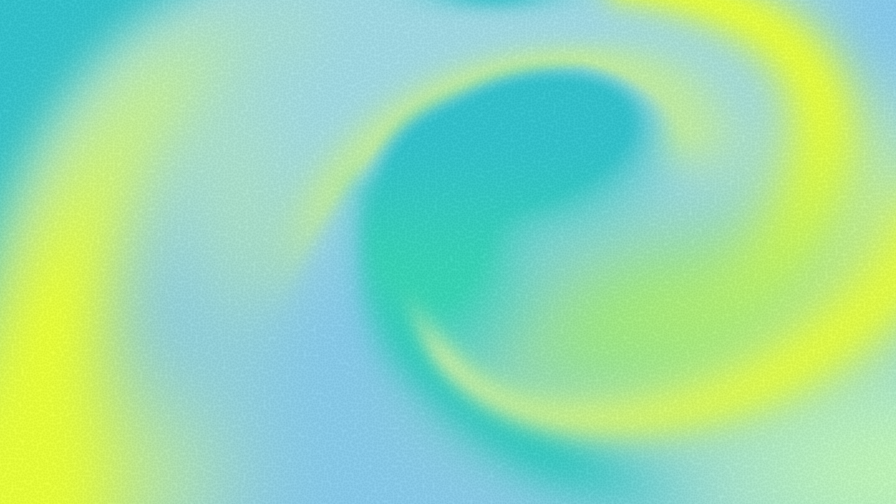
This background is drawn by a Shadertoy shader. Its source:

```glsl
// Soft grainy swirl of teal, lime and sky blue, curling like a wave.

const vec3 SKY   = vec3(0.52, 0.78, 0.91);
const vec3 MIST  = vec3(0.62, 0.84, 0.88);
const vec3 TEAL  = vec3(0.20, 0.75, 0.79);
const vec3 JADE  = vec3(0.22, 0.82, 0.70);
const vec3 LEAF  = vec3(0.60, 0.89, 0.53);
const vec3 PALE  = vec3(0.73, 0.91, 0.66);
const vec3 MINT  = vec3(0.73, 0.94, 0.71);
const vec3 LIME  = vec3(0.89, 0.98, 0.22);
const float GRAIN_CELLS = 200.0;
const float GRAIN_AMOUNT = 0.06;
const int CURVE_STEPS = 20;

vec2 rotate(vec2 p, float angle) {
    float c = cos(angle), s = sin(angle);
    return vec2(c * p.x + s * p.y, c * p.y - s * p.x);
}

// Gaussian spot
float glow(vec2 p, vec2 center, vec2 radius) {
    vec2 q = (p - center) / radius;
    return exp(-dot(q, q));
}

// Approximate signed distance to an ellipse
float ellipse(vec2 p, vec2 radius) {
    float k = length(p / radius);
    return k * (k - 1.0) / max(length(p / (radius * radius)), 0.001);
}

float smoothUnion(float a, float b, float k) {
    float h = max(k - abs(a - b), 0.0) / k;
    return min(a, b) - h * h * k * 0.25;
}

vec2 bezier(vec2 a, vec2 b, vec2 c, float t) {
    return mix(mix(a, b, t), mix(b, c, t), t);
}

// Soft curved stroke; width = (start, end, left side scale), ends = end opacities
float ribbon(vec2 p, vec2 a, vec2 b, vec2 c, vec3 width, vec2 ends) {
    float nearest = 1e3, along = 0.0, side = 1.0;
    vec2 from = a;
    for (int i = 1; i <= CURVE_STEPS; i++) {
        vec2 to = bezier(a, b, c, float(i) / float(CURVE_STEPS));
        vec2 edge = to - from, q = p - from;
        float h = clamp(dot(q, edge) / dot(edge, edge), 0.0, 1.0);
        float d = length(q - edge * h);
        if (d < nearest) {
            nearest = d;
            along = (float(i - 1) + h) / float(CURVE_STEPS);
            side = edge.x * q.y - edge.y * q.x;
        }
        from = to;
    }
    float w = mix(width.x, width.y, along) * (side > 0.0 ? width.z : 1.0);
    float opacity = mix(ends.x, 1.0, smoothstep(0.0, 0.35, along))
                  * mix(ends.y, 1.0, smoothstep(0.0, 0.35, 1.0 - along));
    return opacity * exp(-nearest * nearest / (w * w));
}

vec2 hash2(vec2 cell) {
    return fract(sin(vec2(dot(cell, vec2(127.1, 311.7)),
                          dot(cell, vec2(269.5, 183.3)))) * 43758.5);
}

// Cellular noise: distance to the nearest jittered point
float cellular(vec2 p) {
    vec2 cell = floor(p);
    float d = 2.0;
    for (int y = -1; y <= 1; y++)
        for (int x = -1; x <= 1; x++) {
            vec2 c = cell + vec2(x, y);
            d = min(d, length(c + hash2(c) - p));
        }
    return d;
}

void mainImage(out vec4 fragColor, in vec2 fragCoord) {
    vec2 p = fragCoord / iResolution.y;
    vec3 col = mix(SKY, MIST, smoothstep(0.3, 0.75, p.y));

    // Teal corner and top edge
    float corner = smoothstep(-0.07, 0.09, length(p - vec2(0.906, 0.243)) - 0.935);
    col = mix(col, TEAL, corner * smoothstep(0.75, 0.45, p.x));
    col = mix(col, TEAL, 0.85 * glow(p, vec2(0.98, 1.01), vec2(0.12, 0.03)));

    // Left lime band and the pale fold beside it
    col = mix(col, PALE, 0.6 * glow(p, vec2(0.30, 0.05), vec2(0.20, 0.20)));
    col = mix(col, PALE, 0.45 * glow(p, vec2(0.475, 0.56), vec2(0.12, 0.26)));
    float band = ribbon(p, vec2(0.06, -0.04), vec2(0.09, 0.88), vec2(0.56, 0.94),
                        vec3(0.15, 0.09, 1.0), vec2(1.0, 0.2));
    col = mix(col, mix(LIME, PALE, smoothstep(0.3, 0.92, p.y)), band);
    col = mix(col, LIME, glow(p, vec2(0.03, 0.05), vec2(0.22, 0.27)));

    // Right side background
    col = mix(col, SKY, glow(p, vec2(1.78, 0.96), vec2(0.2, 0.2)));
    col = mix(col, PALE, 0.6 * glow(p, vec2(1.78, 0.60), vec2(0.2, 0.18)));
    col = mix(col, MINT, glow(p, vec2(1.78, 0.07), vec2(0.46, 0.26)));

    // Green bowl and the lime ring around it
    vec2 bowl = rotate(p - vec2(1.26, 0.363), 0.35);
    col = mix(col, LEAF, glow(bowl, vec2(0.0), vec2(0.31, 0.165)));
    vec2 ringJoin = vec2(1.632, 0.70);
    float ring = max(
        ribbon(p, vec2(1.25, 1.035), vec2(1.655, 0.977), ringJoin, vec3(0.05, 0.09, 1.0), vec2(1.0)),
        ribbon(p, ringJoin, vec2(1.574, 0.329), vec2(1.088, 0.26), vec3(0.09, 0.12, 1.0), vec2(1.0, 0.0)));
    col = mix(col, mix(LEAF, LIME, smoothstep(0.15, 0.85, p.y)), 0.95 * ring);

    // Pale rim over the wave head
    vec2 rimJoin = vec2(1.157, 0.88);
    float rim = max(
        ribbon(p, vec2(0.521, 0.34), vec2(0.694, 0.861), rimJoin, vec3(0.035, 0.018, 2.0), vec2(0.0, 1.0)),
        ribbon(p, rimJoin, vec2(1.435, 0.838), vec2(1.331, 0.606), vec3(0.018, 0.07, 2.0), vec2(1.0, 0.0)));
    col = mix(col, mix(PALE, LIME, 0.15), 0.85 * rim);

    // Teal tail and head, crisp on top and soft below
    float tail = ribbon(p, vec2(0.74, 0.606), vec2(0.736, 0.12), vec2(1.48, -0.02),
                        vec3(0.05, 0.085, 1.0), vec2(0.6, 0.0));
    col = mix(col, mix(TEAL, JADE, 0.4), tail);
    float head = smoothUnion(ellipse(rotate(p - vec2(1.042, 0.699), 0.26), vec2(0.25, 0.153)),
                             ellipse(p - vec2(0.875, 0.537), vec2(0.15, 0.22)), 0.08);
    float softness = mix(0.03, 0.13, smoothstep(-0.1, 0.25, 0.6 * p.x - p.y));
    col = mix(col, mix(JADE, TEAL, smoothstep(0.42, 0.75, p.y)), smoothstep(softness, -softness, head));

    // Lower lime crest
    vec2 crestJoin = vec2(1.227, 0.171);
    float crest = max(
        ribbon(p, vec2(0.80, 0.444), vec2(0.891, 0.155), crestJoin, vec3(0.02, 0.05, 1.2), vec2(0.0, 1.0)),
        ribbon(p, crestJoin, vec2(1.574, 0.19), vec2(1.829, 0.502), vec3(0.05, 0.10, 1.2), vec2(1.0)));
    col = mix(col, mix(PALE, LIME, smoothstep(0.8, 1.7, p.x)), 0.9 * crest);

    // Fine grain
    col += GRAIN_AMOUNT * (cellular(p * GRAIN_CELLS) - 0.45);
    fragColor = vec4(clamp(col, 0.0, 1.0), 1.0);
}
```
